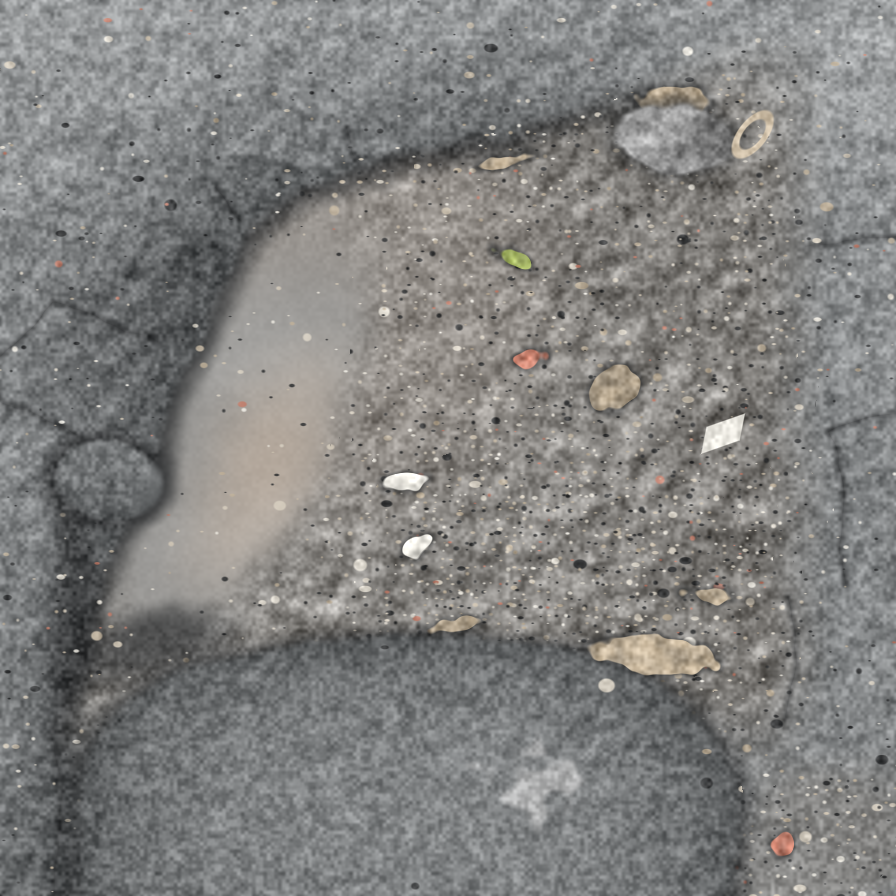
This texture is drawn by a WebGL 2 fragment shader. Its source:

```glsl
#version 300 es
precision highp float;
uniform vec2 u_resolution;
out vec4 fragColor;

const vec3 ASPHALT = vec3(0.51, 0.52, 0.525),
  GRAVEL = vec3(0.54, 0.53, 0.515),
  MUD = vec3(0.59, 0.565, 0.54),
  WATER = vec3(0.61, 0.605, 0.595),
  SILT = vec3(0.73, 0.68, 0.63),
  SHADOW = vec3(0.2, 0.205, 0.21),
  CHIP = vec3(0.93, 0.92, 0.89),
  LEAF = vec3(0.72, 0.66, 0.57),
  BRICK = vec3(0.76, 0.5, 0.43),
  GREEN = vec3(0.62, 0.68, 0.38);
const float GRAIN = 0.3, LUMPS = 0.4;

vec2 p, w;  // plain and warped position
vec3 c;     // colour so far

float hash(vec2 v) {
  vec3 q = fract(v.xyx * 0.1031);
  q += dot(q, q.yzx + 33.33);
  return fract((q.x + q.y) * q.z);
}
float noise(vec2 v) {
  vec2 i = floor(v), f = fract(v);
  f = f * f * (3.0 - 2.0 * f);
  return mix(mix(hash(i), hash(i + vec2(1, 0)), f.x),
             mix(hash(i + vec2(0, 1)), hash(i + 1.0), f.x), f.y);
}
float fbm(vec2 v) {
  float sum = 0.0, amp = 0.5;
  for (int i = 0; i < 4; i++) { sum += amp * noise(v); v = v * 2.03 + 17.0; amp *= 0.5; }
  return sum - 0.47;
}
float relief(float scale) { return fbm(p * scale) - fbm(p * scale + vec2(-0.3, 0.45)); }
float smax(float a, float b, float k) {
  float h = max(k - abs(a - b), 0.0);
  return max(a, b) + h * h * 0.25 / k;
}
float oval(vec2 v, float x, float y, float rx, float ry, float turn) {
  v -= vec2(x, y);
  float s = sin(turn), k = cos(turn);
  return (length(vec2(v.x * k + v.y * s, v.y * k - v.x * s) / vec2(rx, ry)) - 1.0) * min(rx, ry);
}
float cover(float d, float soft) {
  soft = max(soft, 0.8 / u_resolution.y);
  return 1.0 - smoothstep(-soft, soft, d);
}
void paint(vec3 tint, float d, float soft, float amount) { c = mix(c, tint, amount * cover(d, soft)); }
void crack(float x, float y, float dx, float dy) {
  vec2 a = w - vec2(x, y), d = vec2(dx, dy);
  paint(SHADOW, length(a - d * clamp(dot(a, d) / dot(d, d), 0.0, 1.0)) - 0.002, 0.006, 0.75);
}
// Ragged litter with a soft shadow
void litter(vec3 tint, float x, float y, float rx, float ry, float turn) {
  float d = oval(p, x, y, rx, ry, turn) + 0.009 * noise(p * 75.0) - 0.0045;
  paint(SHADOW, d - 0.003, 0.004, 0.6);
  paint(tint * (0.8 + 0.4 * noise(p * 110.0)), d, 0.001, 1.0);
}
void scatter(float cells, float density) {
  vec2 g = (p + 0.01 * w.yx) * cells, id = floor(g) + cells;
  vec2 q = fract(g) - 0.3 - 0.4 * vec2(hash(id + 7.0), hash(id + 31.0));
  q.y *= 1.0 + hash(id + 5.0);
  vec3 tint = mix(LEAF, CHIP, hash(id + 53.0));
  tint = mix(tint, BRICK, step(0.93, hash(id + 71.0)));
  tint = mix(tint, SHADOW, step(0.6, hash(id + 91.0)));
  float d = (length(q) - mix(0.09, 0.25, hash(id + 11.0))) / cells;
  paint(tint, d, 0.0015, 0.9 * step(hash(id), density));
}

void main() {
  p = gl_FragCoord.xy / u_resolution;
  w = p + 0.036 * vec2(fbm(p * 11.0), fbm(p * 11.0 + 40.0));

  // Outlines of the pothole and the slab below it
  float left = smax(dot(w - vec2(0.07, 0.27), vec2(-0.913, 0.408)), 0.07 - w.x, 0.04);
  float top = dot(w - vec2(0.28, 0.775), vec2(-0.259, 0.966));
  float hole = smax(smax(left, top, 0.05), w.x - 0.89, 0.1);
  vec2 m = pow(abs((mix(p, w, 0.5) - vec2(0.455, 0.07)) / vec2(0.375, 0.22)), vec2(2.6));
  float mound = (pow(m.x + m.y, 0.385) - 1.0) * 0.22;
  float rim = smoothstep(0.82, 0.6, p.x);
  float inside = cover(hole, mix(0.05, 0.008, rim)) * smoothstep(0.1, 0.25, p.y);

  // Asphalt, darker toward the broken edge
  c = ASPHALT + 0.16 * fbm(p * 5.0) + 0.1 * smoothstep(0.65, 1.0, p.y) + LUMPS * 0.7 * relief(42.0);
  c -= 0.19 * exp(-max(hole, 0.0) * 16.0) * rim;
  paint(SHADOW, oval(w, 0.14, 0.63, 0.14, 0.09, 0.7), 0.06, 0.2);

  // Gravel floor, wet mud and puddle
  vec3 ground = GRAVEL - 0.04 * smoothstep(0.5, 0.8, p.x) + LUMPS * 1.3 * relief(38.0) + 0.2 * fbm(p * 13.0);
  ground = mix(ground, MUD + 0.3 * relief(28.0), 0.65 * cover(oval(p, 0.42, 0.65, 0.18, 0.22, -0.5), 0.08));
  float pool = cover(oval(w, 0.265, 0.52, 0.27, 0.105, 1.12), 0.03);
  vec3 wet = mix(WATER, SILT, 0.9 * cover(oval(w, 0.3, 0.48, 0.11, 0.055, 1.05), 0.05));
  wet = mix(wet, MUD, 0.6 * smoothstep(0.62, 0.75, p.y)) + 0.1 * fbm(p * 10.0);
  ground = mix(ground, wet, pool);
  ground = mix(ground, SHADOW, 0.8 * rim * smoothstep(-0.035, 0.0, hole));
  c = mix(c, ground, inside);
  float corner = cover(oval(w, 0.92, 0.06, 0.12, 0.08, 0.2), 0.03);
  c = mix(c, GRAVEL, 0.6 * corner);
  paint(SHADOW, oval(w, 0.08, 0.32, 0.025, 0.13, 0.0), 0.015, 0.75);
  paint(SHADOW, oval(w, 0.17, 0.28, 0.085, 0.035, 0.2), 0.02, 0.7);

  // Cracks
  crack(0.0, 0.596, 0.065, 0.063);
  crack(0.065, 0.659, 0.111, -0.037);
  crack(0.0, 0.564, 0.085, -0.052);
  crack(0.28, 0.76, -0.033, 0.035);
  crack(0.4, 0.81, -0.012, 0.04);
  crack(1.0, 0.531, -0.07, -0.02);
  crack(0.93, 0.511, 0.015, -0.161);
  crack(0.9, 0.72, 0.1, 0.007);
  crack(0.88, 0.34, 0.005, -0.14);
  crack(0.07, 0.2, -0.01, -0.2);

  // Grit, densest on the lower gravel
  float grit = inside * (1.0 - pool) * smoothstep(0.3, 0.5, p.x);
  grit *= 0.4 + 0.6 * cover(oval(p, 0.63, 0.37, 0.3, 0.12, 0.1), 0.08);
  grit = max(grit, 0.5 * corner);
  for (float i = 0.0; i < 4.0; i++) scatter(33.0 * pow(1.5, i), 0.045 + grit * 0.12 * (1.0 + i));

  // Raised slab with a dark rim
  paint(SHADOW, mound - 0.003, 0.012, 0.75);
  paint(ASPHALT - 0.17 * exp(mound * 20.0) + LUMPS * 0.4 * relief(50.0), mound + 0.004, 0.006, 1.0);
  scatter(27.0, 0.03 * cover(mound, 0.01));
  paint(vec3(0.76), oval(w, 0.6, 0.13, 0.05, 0.032, -0.3) + 0.06 * noise(p * 55.0) - 0.02, 0.012, 0.75);

  // Loose stones
  float stone = oval(w, 0.118, 0.463, 0.056, 0.042, 0.1);
  paint(SHADOW, stone - 0.012, 0.012, 0.8);
  paint(ASPHALT + 1.2 * (p.y - 0.53) + 0.2 * relief(45.0), stone, 0.004, 1.0);
  litter(LEAF, 0.755, 0.888, 0.038, 0.016, -0.1);
  float rock = oval(w, 0.752, 0.843, 0.065, 0.038, -0.1);
  paint(SHADOW, rock - 0.006, 0.01, 0.6);
  paint(vec3(0.61) - 4.0 * max(p.x - 0.76, 0.0) + 0.5 * relief(35.0), rock, 0.003, 1.0);
  paint(LEAF + 0.1, abs(oval(p, 0.84, 0.85, 0.026, 0.013, 0.9)) - 0.003, 0.001, 1.0);

  // Leaves, chips and brick
  litter(LEAF, 0.735, 0.268, 0.072, 0.02, -0.08);
  litter(LEAF * 0.9, 0.685, 0.567, 0.031, 0.024, 0.5);
  litter(LEAF, 0.567, 0.821, 0.022, 0.007, 0.15);
  litter(LEAF, 0.51, 0.303, 0.026, 0.007, 0.2);
  litter(LEAF, 0.795, 0.335, 0.028, 0.006, -0.15);
  litter(GREEN, 0.573, 0.712, 0.02, 0.008, -0.5);
  litter(BRICK, 0.592, 0.6, 0.016, 0.011, 0.5);
  litter(BRICK, 0.873, 0.06, 0.013, 0.012, 0.3);
  litter(CHIP, 0.451, 0.461, 0.02, 0.011, 0.15);
  litter(CHIP, 0.463, 0.39, 0.017, 0.012, 0.7);
  vec2 card = abs(mat2(1.0, -0.35, -0.2, 1.0) * (p - vec2(0.807, 0.516)));
  paint(CHIP, max(card.x - 0.02, card.y - 0.014), 0.001, 1.0);

  // Fine grain, calmer on the water
  float grain = 0.6 * noise(p * 240.0) + 0.4 * noise(p * 120.0) - 0.5;
  fragColor = vec4(clamp(c + GRAIN * grain * (1.0 - 0.85 * pool * inside), 0.0, 1.0), 1.0);
}
```
